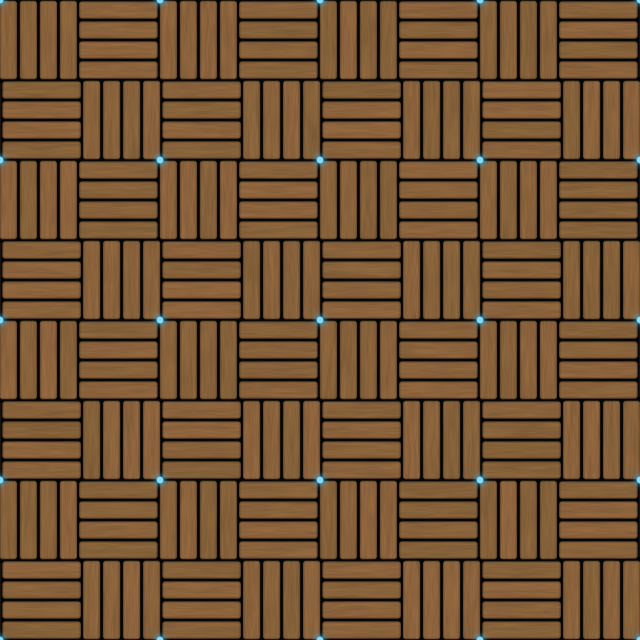
Write a WebGL 2 fragment shader that draws this pattern.

```glsl
#version 300 es
precision highp float;

uniform vec2 u_resolution;
out vec4 fragColor;

const float BLOCKS = 8.0;            // blocks across and down
const float PLANKS = 4.0;            // planks in each block
const float ROW_SHIFT = 0.02;        // sideways stagger of alternate rows
const vec2 PLANK_HALF = vec2(0.491, 0.108);
const float CORNER = 0.038;
const vec3 WOOD = vec3(0.535, 0.385, 0.232);
const vec3 GAP = vec3(0.02, 0.02, 0.012);
const vec3 GLOW = vec3(0.22, 0.68, 0.92);
const vec3 STUD = vec3(0.5, 0.87, 1.0);

float hash(vec2 p) {
    return fract(sin(dot(p, vec2(127.1, 311.7))) * 43758.545);
}

float noise(vec2 p) {
    vec2 i = floor(p);
    vec2 f = fract(p);
    f = f * f * (3.0 - 2.0 * f);
    float low = mix(hash(i), hash(i + vec2(1.0, 0.0)), f.x);
    float high = mix(hash(i + vec2(0.0, 1.0)), hash(i + 1.0), f.x);
    return mix(low, high, f.y);
}

float roundedBox(vec2 p, vec2 halfSize, float radius) {
    vec2 q = abs(p) - halfSize + radius;
    return length(max(q, 0.0)) + min(max(q.x, q.y), 0.0) - radius;
}

// Streaks run along x; the seed makes each plank different.
float woodGrain(vec2 p, float seed) {
    vec2 q = p + vec2(seed * 37.0, seed * 19.0);
    q.y += 0.025 * (noise(q * vec2(3.0, 6.0)) - 0.5);
    float broad = noise(q * vec2(2.5, 22.0));
    float fine = noise(q * vec2(5.0, 62.0));
    float fibre = noise(q * vec2(9.0, 110.0));
    return 0.35 * broad + 0.4 * fine + 0.25 * fibre - 0.5;
}

vec3 parquet(vec2 p, float pixel) {
    // Stagger the rows, then alternate the plank direction
    float rowParity = mod(floor(p.y), 2.0);
    p.x += ROW_SHIFT * (2.0 * rowParity - 1.0);
    vec2 cell = floor(p);
    vec2 local = fract(p);
    bool upright = mod(cell.x + cell.y, 2.0) > 0.5;
    vec2 along = upright ? local.yx : local;

    // Locate one plank and measure to its edge
    float index = min(floor(along.y * PLANKS), PLANKS - 1.0);
    vec2 center = vec2(0.5, (index + 0.5) / PLANKS);
    float edge = roundedBox(along - center, PLANK_HALF, CORNER);

    // Tone and grain of the plank
    float seed = hash(cell * PLANKS + vec2(index, index * 7.0));
    float tone = 1.0 + 0.07 * (seed - 0.5) + 0.22 * woodGrain(along, seed);
    vec3 tint = vec3(1.0, 1.0 - 0.04 * (seed - 0.5), 1.0);
    float bevel = smoothstep(0.0, 0.03, -edge);
    vec3 wood = WOOD * tint * tone * mix(0.74, 1.0, bevel);

    float soft = max(0.008, 0.6 * pixel);
    return mix(wood, GAP, smoothstep(-soft, soft, edge));
}

// Glowing studs on the corners of every two by two group
vec3 addStuds(vec3 color, vec2 p, float pixel) {
    vec2 q = p - 2.0 * floor(p * 0.5 + 0.5);
    float d = length(q);
    float halo = exp(-pow(d / 0.068, 2.0));
    color = mix(color, GLOW, 0.75 * halo);
    float soft = max(0.007, 0.7 * pixel);
    return mix(STUD, color, smoothstep(-soft, soft, d - 0.042));
}

void main() {
    vec2 p = gl_FragCoord.xy / u_resolution * BLOCKS;
    float pixel = BLOCKS / min(u_resolution.x, u_resolution.y);
    vec3 color = parquet(p, pixel);
    fragColor = vec4(addStuds(color, p, pixel), 1.0);
}
```
